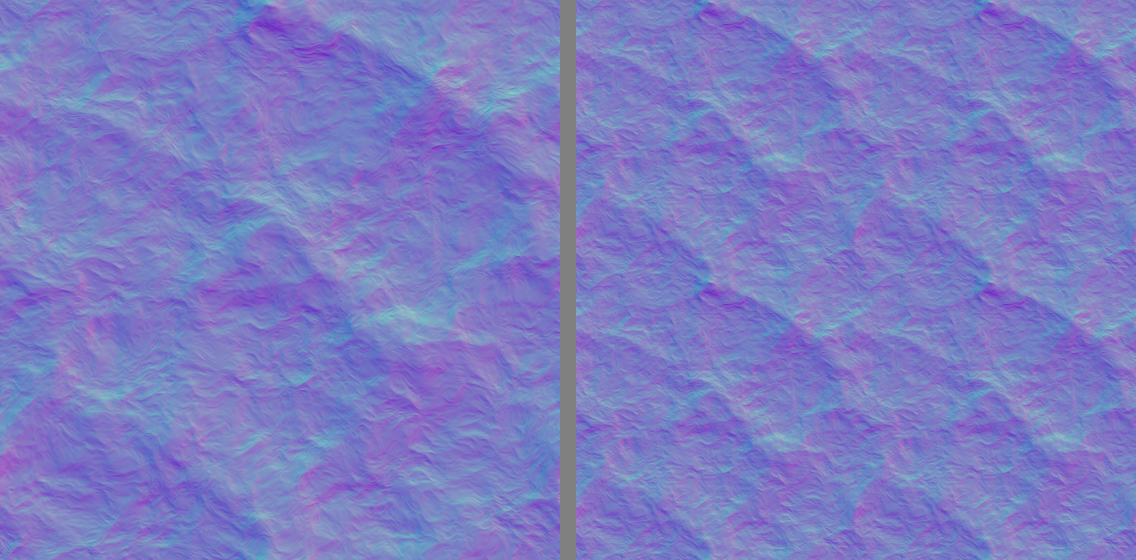
Left: one tile. Right: repeated 2 by 2.
A Shadertoy shader for this texture map:

```glsl
// Tangent-space normal map of rough, weathered rock that tiles in both axes.
// Height = warped cellular bowls in three sizes plus ridged gradient noise;
// its slope along x drives red, its slope along y drives green.

#define BASE_COLOR vec3(0.486, 0.487, 0.77)
#define SLOPE_GAIN vec2(0.050, 0.067)  // slope to red, slope to green
#define BOWL_CELLS vec2(4.0, 4.0)      // largest hollows per tile
#define GRAIN_CELLS vec2(11.0, 14.0)   // coarsest wrinkles per tile
#define GRAIN_LEVEL 0.68
#define GRAIN_FADE 0.9                 // slope kept per finer octave
#define WARP 0.22
#define CREASE 16.0                    // sharpness of the bowl rims
#define STEP 0.0017                    // sampling distance of the slope

// Two random values in 0..1 for a lattice cell, wrapping after n cells.
vec2 hash2(vec2 cell, vec2 n, float seed) {
    uvec3 v = uvec3(vec3(mod(cell, n), seed) + 0.5);
    v = v * 1664525u + 1013904223u;
    v.x += v.y * v.z;
    v.y += v.z * v.x;
    v.z += v.x * v.y;
    v ^= v >> 16u;
    v.x += v.y * v.z;
    v.y += v.z * v.x;
    return vec2(v.xy >> 8u) / 16777216.0;
}

float cornerSlope(vec2 cell, vec2 corner, vec2 f, vec2 n, float seed) {
    return dot(hash2(cell + corner, n, seed) * 2.0 - 1.0, f - corner);
}

// Wrapping gradient noise with n cells per tile.
float gradientNoise(vec2 p, vec2 n, float seed) {
    p *= n;
    vec2 cell = floor(p), f = p - cell;
    vec2 u = f * f * f * (f * (f * 6.0 - 15.0) + 10.0);
    vec2 o = vec2(0.0, 1.0);
    return mix(mix(cornerSlope(cell, o.xx, f, n, seed),
                   cornerSlope(cell, o.yx, f, n, seed), u.x),
               mix(cornerSlope(cell, o.xy, f, n, seed),
                   cornerSlope(cell, o.yy, f, n, seed), u.x), u.y);
}

// Wrapping cellular noise: smooth minimum of the squared distances.
float bowls(vec2 p, vec2 n, float seed) {
    p *= n;
    vec2 cell = floor(p), f = p - cell;
    float sum = 0.0;
    for (int y = -1; y <= 1; y++)
    for (int x = -1; x <= 1; x++) {
        vec2 o = vec2(x, y);
        vec2 d = o + hash2(cell + o, n, seed) - f;
        sum += exp(-CREASE * dot(d, d));
    }
    return -log(sum + 1e-9) / (CREASE * n.x);
}

// Crumples the domain so that rims and wrinkles become irregular.
vec2 crumple(vec2 p) {
    vec2 offset = vec2(0.0);
    float n = 5.0;
    for (int i = 0; i < 4; i++) {
        float seed = 20.0 + 2.0 * float(i);
        offset += vec2(gradientNoise(p, vec2(n), seed),
                       gradientNoise(p, vec2(n), seed + 1.0)) * WARP / n;
        n = n * 2.0 + 1.0;
    }
    return p + offset;
}

float height(vec2 p) {
    vec2 q = crumple(p);
    // Hollows from large to small
    float h = bowls(q, BOWL_CELLS, 1.0)
            + 0.48 * bowls(q, vec2(9.0, 10.0), 2.0)
            + 0.30 * bowls(q, vec2(17.0, 21.0), 3.0);
    // Ridged wrinkles
    vec2 n = GRAIN_CELLS;
    float level = GRAIN_LEVEL;
    for (int i = 0; i < 4; i++) {
        float g = gradientNoise(q, n, 40.0 + float(i));
        h -= level * sqrt(g * g + 0.003) / n.x;
        n *= 2.0;
        level *= GRAIN_FADE;
    }
    return h;
}

void mainImage(out vec4 fragColor, in vec2 fragCoord) {
    vec2 p = fragCoord / iResolution.xy;
    vec2 e = vec2(STEP, 0.0);
    float h = height(p);
    vec2 slope = (vec2(height(p + e.xy), height(p + e.yx)) - h) / STEP;
    fragColor = vec4(BASE_COLOR - vec3(SLOPE_GAIN * slope, 0.0), 1.0);
}
```
